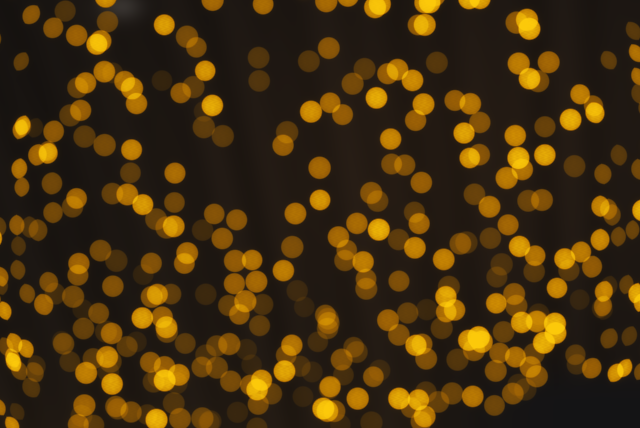
Reproduce this background procedurally as a WebGL 2 fragment shader.

```glsl
#version 300 es
precision highp float;
// Golden out-of-focus lights over a dark brown backdrop. Soft discs are scattered
// by five rotated, jittered grids, denser and dimmer towards the bottom; their
// light is blended like a screen and then coloured by a brown-to-yellow ramp.

uniform vec2 u_resolution;
out vec4 fragColor;

vec4 hash4(vec3 p) {
    vec4 q = fract(p.xyzx * vec4(0.1031, 0.1030, 0.0973, 0.1099));
    q += dot(q, q.wzxy + 33.33);
    return fract((q.xxyz + q.yzzw) * q.zywx);
}

// Light of one disc; offset is measured from its centre, both in canvas heights.
float discLight(vec2 offset, vec2 centre, float aspect, vec4 rnd) {
    float radius = mix(0.0240, 0.0262, fract(rnd.w * 7.0));
    float softness = max(0.0024, 0.8 / u_resolution.y);

    // Towards the left and right a second, shifted circle trims the disc.
    vec2 fromMiddle = centre - vec2(0.5 * aspect, 0.5);
    float trim = smoothstep(0.75, 1.0, abs(fromMiddle.x) / (0.5 * aspect));
    float dist = max(length(offset), length(offset + fromMiddle * 0.022 * trim));

    float body = 1.0 - smoothstep(radius - softness, radius + softness, dist);
    float halo = 0.06 * exp(-max(dist - radius, 0.0) * 220.0);
    float shade = 1.0 - 0.14 * pow(min(dist / radius, 1.0), 3.0);
    vec2 grain = offset * 420.0 + rnd.xy * 40.0;
    shade += 0.018 * sin(grain.x + 1.7 * sin(grain.y)) * sin(grain.y * 1.3);

    float height = smoothstep(0.1, 0.7, centre.y);
    float strength = mix(0.10, 0.91, pow(rnd.w, mix(1.3, 0.72, height)));
    return strength * max(body * shade, halo);
}

float scatteredLight(vec2 p, float aspect) {
    const float cellSize = 0.115;
    float dark = 1.0;
    for (int layer = 0; layer < 5; layer++) {
        float id = float(layer);
        float angle = 0.35 + id * 1.27;
        mat2 turn = mat2(cos(angle), sin(angle), -sin(angle), cos(angle));
        vec2 shift = vec2(31.3, 47.7) + id * vec2(7.31, 3.87);
        vec2 q = turn * p / cellSize + shift;
        vec2 base = floor(q - 0.5);

        // Discs are under half a cell in radius, so four cells are enough.
        for (int k = 0; k < 4; k++) {
            vec2 cell = base + vec2(k & 1, k >> 1);
            vec4 rnd = hash4(vec3(cell, id * 11.0 + 5.0));
            vec2 spot = cell + mix(vec2(0.05), vec2(0.95), rnd.xy);
            vec2 centre = ((spot - shift) * cellSize) * turn;

            // Fewer discs high up, none in the lower right corner.
            float share = mix(1.0, 0.44, smoothstep(0.1, 0.7, centre.y));
            float ground = 0.11 * smoothstep(0.62, 0.95, centre.x / aspect);
            if (rnd.z < share && centre.y > ground) {
                dark *= 1.0 - discLight(p - centre, centre, aspect, rnd);
            }
        }
    }
    return 1.0 - dark;
}

vec3 backdrop(vec2 p, float aspect) {
    vec2 uv = vec2(p.x / aspect, p.y);
    vec3 colour = vec3(0.088, 0.075, 0.066);
    // Broad warm areas and faint slanted folds.
    float warmth = exp(-dot((uv - vec2(0.66, 0.62)) * vec2(2.2, 2.0),
                            (uv - vec2(0.66, 0.62)) * vec2(2.2, 2.0)));
    colour += vec3(0.050, 0.027, 0.008) * warmth;
    float slant = p.x + 0.32 * p.y * (1.0 - uv.x);
    float folds = sin(slant * 34.0 + 2.0 * sin(slant * 9.0)) + 0.6 * sin(slant * 71.0);
    colour *= 1.0 + 0.07 * folds;
    // Warm bounce below, a cool floor at lower right, a pale blur at the top.
    colour += vec3(0.035, 0.020, 0.003) * exp(-uv.y * 5.0) * (1.0 - smoothstep(0.6, 0.9, uv.x));
    float floorMask = smoothstep(0.6, 0.9, uv.x) * (1.0 - smoothstep(0.06, 0.18, uv.y));
    colour = mix(colour, vec3(0.080, 0.077, 0.082), floorMask);
    colour += 0.12 * exp(-900.0 * dot(uv - vec2(0.19, 0.985), uv - vec2(0.19, 0.985)));
    return colour;
}

void main() {
    vec2 p = gl_FragCoord.xy / u_resolution.y;
    float aspect = u_resolution.x / u_resolution.y;
    float light = scatteredLight(p, aspect);

    // Ramp from the backdrop through amber and gold to yellow.
    vec3 colour = backdrop(p, aspect);
    colour = mix(colour, vec3(0.60, 0.37, 0.02), clamp(light / 0.58, 0.0, 1.0));
    colour = mix(colour, vec3(0.79, 0.53, 0.01), clamp((light - 0.58) / 0.20, 0.0, 1.0));
    colour = mix(colour, vec3(0.99, 0.79, 0.04), clamp((light - 0.78) / 0.20, 0.0, 1.0));
    fragColor = vec4(colour, 1.0);
}
```
